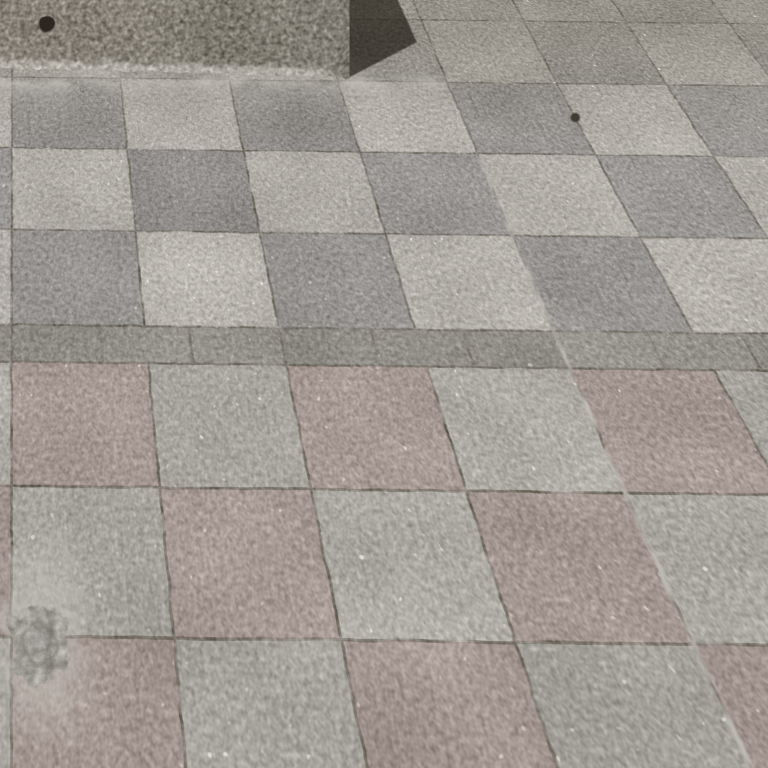
Write a Shadertoy shader that draws this texture.

```glsl
#define HORIZON 1.203
#define TILE_WIDTH 0.1085
#define TILE_DEPTH 0.0503
#define BAND_START 11.835
#define BAND_DEPTH 0.35
#define JOINT 0.009
#define GRAIN 0.14
#define STAIN 0.06
#define TONE_SPREAD 0.02

const vec3 PALE = vec3(0.695, 0.68, 0.655);
const vec3 SLATE = vec3(0.58, 0.57, 0.557);
const vec3 ROSE = vec3(0.635, 0.582, 0.56);
const vec3 SAGE = vec3(0.66, 0.647, 0.622);
const vec3 BRICK = vec3(0.58, 0.567, 0.543);
const vec3 MORTAR = vec3(0.40, 0.38, 0.335);
const vec3 DUST = vec3(0.77, 0.755, 0.73);
const vec3 CONCRETE = vec3(0.53, 0.51, 0.47);
const vec3 DARK = vec3(0.17, 0.15, 0.12);

vec2 hash2(vec2 p) {
    p = vec2(dot(p, vec2(127.1, 311.7)), dot(p, vec2(269.5, 183.3)));
    return fract(sin(p) * 43758.55) * 2.0 - 1.0;
}

// Gradient noise, centred on zero
float noise(vec2 p) {
    vec2 i = floor(p), f = p - i, s = f * f * (3.0 - 2.0 * f);
    vec2 e = vec2(1.0, 0.0);
    float a = dot(hash2(i), f);
    float b = dot(hash2(i + e), f - e);
    float c = dot(hash2(i + e.yx), f - e.yx);
    float d = dot(hash2(i + 1.0), f - 1.0);
    return mix(mix(a, b, s.x), mix(c, d, s.x), s.y);
}

float fbm(vec2 p) {
    float sum = 0.0, amp = 1.0;
    for (int i = 0; i < 4; i++) {
        sum += amp * noise(p);
        p = p * 2.03 + 17.0;
        amp *= 0.5;
    }
    return sum;
}

// Coverage of a line of given half width
float line(float dist, float halfWidth, float blur) {
    return 1.0 - smoothstep(halfWidth - blur, halfWidth + blur, abs(dist));
}

// Coverage of the side where dist is negative
float inside(float dist, float blur) {
    return 1.0 - smoothstep(-blur, blur, dist);
}

vec3 paving(vec2 p) {
    // Ground plane in tile units, seen in perspective and slightly bowed
    float y = p.y - 0.012 * (p.x - 0.52) + HORIZON;
    float x = p.x - 0.0156 + 0.016 * p.y * sin(3.8 * p.x);
    vec2 ground = vec2(x / (TILE_WIDTH * y), 1.0 / (TILE_DEPTH * y) - BAND_START);
    vec2 blur = 0.8 * fwidth(ground);
    vec2 q = ground + 0.012 * vec2(fbm(ground * 5.0), fbm(ground * 5.0 + 31.0));

    // Lower checks, brick band, upper checks
    bool lower = q.y < 0.0, band = !lower && q.y < BAND_DEPTH;
    vec2 scale = band ? vec2(1.5, 1.0 / BAND_DEPTH) : vec2(1.0, lower ? 0.963 : 1.0);
    vec2 cell = q * scale;
    if (!lower && !band) cell.y -= BAND_DEPTH;
    vec2 id = floor(cell);
    bool odd = mod(id.x + id.y, 2.0) > 0.5;
    vec3 col = band ? BRICK : lower ? (odd ? ROSE : SAGE) : (odd ? PALE : SLATE);
    col += TONE_SPREAD * hash2(id + (band ? 50.0 : 7.0)).x;

    // Far tiles are warmer and lose contrast
    col = mix(col, vec3(0.57, 0.55, 0.51), 0.75 * smoothstep(0.20, 0.02, p.y));

    // Stains, aggregate grain and pale flecks
    col += STAIN * fbm(ground * 1.7);
    float grain = noise(ground * vec2(30.0, 22.0)) + 0.8 * noise(ground * vec2(55.0, 38.0) + 9.0);
    col += GRAIN * grain;
    col += 0.18 * smoothstep(0.38, 0.6, noise(ground * vec2(24.0, 18.0) + 70.0));

    // Joints with broken, uneven filling
    vec2 edge = (0.5 - abs(fract(cell) - 0.5)) / scale;
    float across = line(edge.x, JOINT, blur.x) * (band ? 0.7 : 1.0);
    float along = line(edge.y, JOINT * 1.2, blur.y) * (lower ? 1.0 : 0.8);
    float fill = clamp(0.6 + 1.1 * fbm(ground * 4.0 + 40.0), 0.08, 1.0);
    col = mix(col, MORTAR + 0.15 * grain, max(across, along) * fill);

    // Dusty seam and dusty kerb foot
    float seam = line(q.x - 4.0, 0.014, blur.x + 0.005) * smoothstep(0.17, 0.22, p.y);
    col = mix(col, DUST, seam * clamp(0.65 + 1.2 * fbm(ground * 4.0), 0.0, 0.9));
    float foot = exp(-abs(p.y - 0.108) * 70.0) * inside(p.x - 0.58, 0.03);
    return mix(col, DUST, foot * clamp(0.45 + fbm(ground * 3.0), 0.0, 0.8));
}

void mainImage(out vec4 fragColor, in vec2 fragCoord) {
    vec2 p = fragCoord / iResolution.xy;
    p.y = 1.0 - p.y;
    float px = 1.0 / iResolution.y;
    vec3 col = paving(p);

    // Broken repair in the lower left
    vec2 r = (p - vec2(0.052, 0.838)) * vec2(1.1, 0.85);
    float rough = 0.02 * fbm(p * 38.0);
    float chip = length(r) + rough;
    col = mix(col, DUST, 0.5 * smoothstep(0.09, 0.03, length(r * vec2(1.0, 0.65)) + 2.0 * rough));
    col = mix(col, vec3(0.62, 0.61, 0.585) + 0.25 * fbm(p * 70.0), inside(chip - 0.043, 0.003));
    col = mix(col, vec3(0.49, 0.475, 0.43), 0.55 * line(chip - 0.023, 0.003, 0.004));

    // Shadow wedge beside the block
    float wedge = max(p.x - 0.518 - 0.45 * p.y, p.y - 0.1 + 0.52 * (p.x - 0.456));
    wedge = max(wedge, 0.45 - p.x);
    col *= mix(vec3(1.0), vec3(0.46, 0.45, 0.42), inside(wedge, 1.5 * px));

    // Concrete block with a pale, crumbling ledge and a bolt hole
    float base = p.y - 0.0885 - 0.026 * p.x + 0.006 * noise(p * 90.0);
    float block = max(base, p.x - 0.455);
    float pebbles = noise(p * 150.0) + 0.7 * noise(p * 260.0);
    vec3 wall = CONCRETE * (1.04 - 0.25 * p.x) + 0.24 * pebbles + 0.08 * fbm(p * 12.0);
    float ledge = smoothstep(-0.016, -0.005, base) * inside(p.x - 0.43, 0.02);
    wall = mix(wall, DUST + 0.2 * pebbles, 0.7 * ledge);
    float hole = length(p - vec2(0.061, 0.032)) + 0.006 * noise(p * 90.0);
    wall = mix(wall, DARK, inside(hole - 0.011, 0.002));
    col = mix(col, wall, inside(block, px));

    // Lone dark pebble
    col = mix(col, DARK + 0.08, inside(length(p - vec2(0.749, 0.153)) - 0.006, 0.002));
    fragColor = vec4(clamp(col, 0.0, 1.0), 1.0);
}
```
